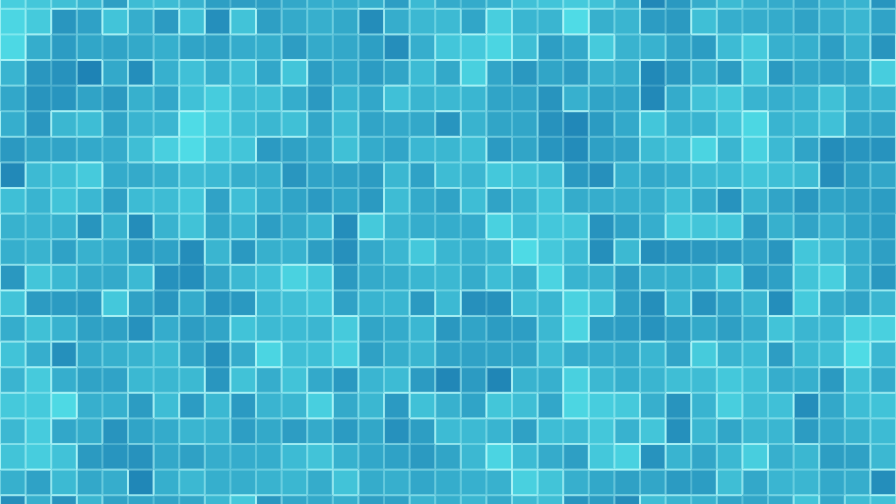
Give the GLSL for this pattern, as a Shadertoy shader.

```glsl
#define COLUMNS 35.0
#define LINE_WIDTH 0.08
#define DEEP vec3(0.10, 0.48, 0.69)
#define LIGHT vec3(0.31, 0.86, 0.90)
#define GROUT vec3(0.72, 0.98, 0.98)
#define MEAN_TONE 0.54
#define TILE_VARIATION 0.35
#define PATCH_VARIATION 0.08
#define GROUT_BASE 0.14
#define GROUT_CONTRAST 1.6

float hash(vec2 p) {
    vec3 q = fract(vec3(p.xyx) * 0.1031);
    q += dot(q, q.yzx + 33.33);
    return fract((q.x + q.y) * q.z);
}

// Brightness of one tile: broad sine patches plus a random offset
float tileTone(vec2 id) {
    float patches = sin(id.x * 0.61 + 1.7 * sin(id.y * 0.37))
                  + sin(id.y * 0.73 - id.x * 0.29 + 2.0)
                  + sin(id.x * 1.13 + id.y * 0.47 + 4.0);
    float scatter = hash(id + 71.0) + hash(id + 193.0) - 1.0;
    return clamp(MEAN_TONE + PATCH_VARIATION * patches + TILE_VARIATION * scatter, 0.0, 1.0);
}

// Joints glow more between bright tiles and where tones differ
float groutStrength(float a, float b) {
    return min(GROUT_BASE + 0.15 * (a + b) + GROUT_CONTRAST * abs(a - b), 0.85);
}

void mainImage(out vec4 fragColor, in vec2 fragCoord) {
    // Square grid with one tile centred on the canvas
    float pixel = COLUMNS / iResolution.x;
    vec2 grid = (fragCoord - 0.5 * iResolution.xy) * pixel + 0.5;
    vec2 id = floor(grid);
    vec2 local = grid - id - 0.5;

    // Tile and its nearest neighbour on each axis
    vec2 side = sign(local);
    float tone = tileTone(id);
    float toneX = tileTone(id + vec2(side.x, 0.0));
    float toneY = tileTone(id + vec2(0.0, side.y));

    // Smoothed joint lines
    vec2 edgeDistance = 0.5 - abs(local);
    vec2 coverage = clamp((0.5 * LINE_WIDTH - edgeDistance) / pixel + 0.5, 0.0, 1.0);
    float grout = max(coverage.x * groutStrength(tone, toneX),
                      coverage.y * groutStrength(tone, toneY));

    vec3 color = mix(DEEP, LIGHT, tone);
    fragColor = vec4(mix(color, GROUT, grout), 1.0);
}
```
